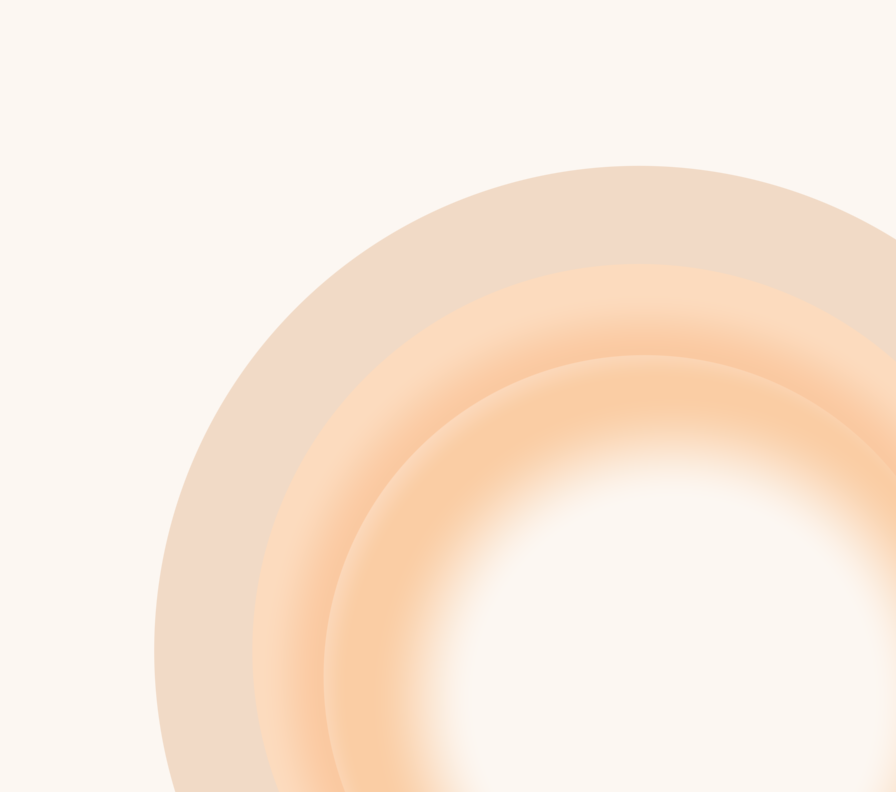
A Shadertoy shader for this background:

```glsl
// Palette
const vec3 CREAM     = vec3(0.988, 0.969, 0.949);
const vec3 SAND      = vec3(0.945, 0.853, 0.775);
const vec3 PEACH     = vec3(0.988, 0.859, 0.745);
const vec3 SHADOW    = vec3(0.982, 0.788, 0.630);
const vec3 APRICOT   = vec3(0.980, 0.804, 0.643);
const vec3 HIGHLIGHT = vec3(0.988, 0.855, 0.745);

// Layout, in units of canvas height
const vec2  RING_CENTER  = vec2(0.8068, 0.1785);
const float OUTER_RADIUS = 0.6121;
const float MID_RADIUS   = 0.4882;
const vec2  DISC_CENTER  = vec2(0.8142, 0.1460);
const float DISC_RADIUS  = 0.4056;
const vec2  HOLE_CENTER  = vec2(0.8510, 0.1180);
const float HOLE_RADIUS  = 0.3171;

// Softness
const float HOLE_BLUR    = 0.068;
const float SHADOW_WIDTH = 0.081;
const vec2  RIM_SHIFT    = vec2(0.0147, -0.0147);
const float RIM_RADIUS   = 0.4130;
const float RIM_BLUR     = 0.0236;

float circle(vec2 p, vec2 center, float radius) {
    return length(p - center) - radius;
}

// 1 inside, 0 outside, blending over +-blur
float coverage(float dist, float blur) {
    return 1.0 - smoothstep(-blur, blur, dist);
}

void mainImage(out vec4 fragColor, in vec2 fragCoord) {
    vec2 p = fragCoord / iResolution.y;
    float edge = 0.9 / iResolution.y;
    float disc = circle(p, DISC_CENTER, DISC_RADIUS);

    // Flat outer ring
    vec3 color = mix(CREAM, SAND, coverage(circle(p, RING_CENTER, OUTER_RADIUS), edge));

    // Middle ring, shaded by the disc above it
    float shade = 1.0 - smoothstep(0.0, SHADOW_WIDTH, disc);
    vec3 midColor = mix(PEACH, SHADOW, shade);
    color = mix(color, midColor, coverage(circle(p, RING_CENTER, MID_RADIUS), edge));

    // Inner disc: lit upper-left rim and a blurred pale core
    float rim = 1.0 - coverage(circle(p, DISC_CENTER + RIM_SHIFT, RIM_RADIUS), RIM_BLUR);
    float core = coverage(circle(p, HOLE_CENTER, HOLE_RADIUS), HOLE_BLUR);
    vec3 discColor = mix(APRICOT, HIGHLIGHT, rim);
    discColor = mix(discColor, CREAM, core);
    color = mix(color, discColor, coverage(disc, edge));

    fragColor = vec4(color, 1.0);
}
```
